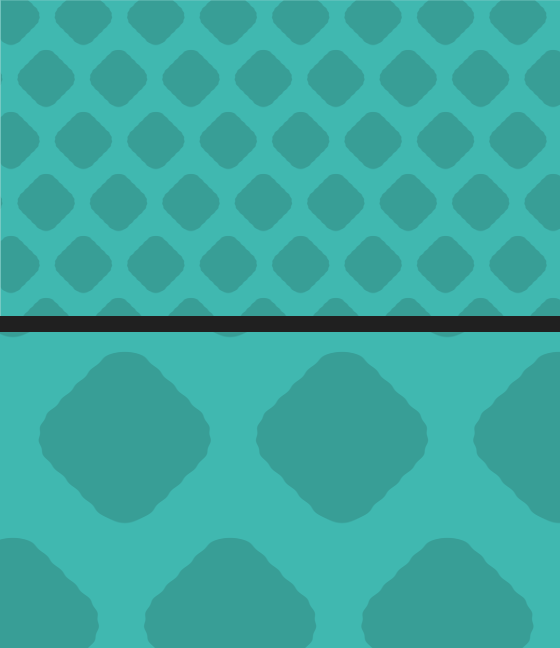
Top: the whole. Bottom: its middle third, enlarged.
This pattern is drawn by a Shadertoy shader. Its source:

```glsl
// Staggered rows of rounded dark teal diamonds on a lighter teal ground.

// Lengths are fractions of the canvas height.
#define PITCH vec2(0.2292, 0.1962)    // spacing across and between rows
#define ORIGIN vec2(0.2639, 0.5556)   // centre of one diamond
#define ROW_SHIFT 0.485               // sideways shift of odd rows, in pitches
#define HALF_SIDE 0.0752              // half the side of the turned square
#define CORNER 0.0389                 // corner radius
#define RIPPLE 0.0007                 // slight unevenness of the outline
#define RIPPLE_FREQ 420.0
#define RIM 0.0022                    // pale line on the left and top borders
#define GROUND vec3(0.25, 0.72, 0.69)
#define DIAMOND vec3(0.22, 0.62, 0.59)
#define RIM_COLOR vec3(0.55, 0.82, 0.80)

// Signed distance to a rounded square turned by 45 degrees.
float diamondDistance(vec2 p) {
    vec2 turned = vec2(p.x + p.y, p.y - p.x) * sqrt(0.5);
    vec2 q = abs(turned) - (HALF_SIDE - CORNER);
    return length(max(q, 0.0)) + min(max(q.x, q.y), 0.0) - CORNER;
}

// Position relative to the nearest diamond centre in the staggered grid.
vec2 staggeredCell(vec2 p) {
    vec2 grid = (p - ORIGIN) / PITCH;
    float row = floor(grid.y + 0.5);
    grid.x -= ROW_SHIFT * mod(row, 2.0);
    return (fract(grid + 0.5) - 0.5) * PITCH;
}

void mainImage(out vec4 fragColor, in vec2 fragCoord) {
    vec2 p = fragCoord / iResolution.y;
    float pixel = 1.0 / iResolution.y;

    // Diamonds with a faintly uneven outline
    vec2 local = staggeredCell(p);
    float d = diamondDistance(local) + RIPPLE * sin(RIPPLE_FREQ * local.y);
    float cover = 1.0 - smoothstep(-0.75 * pixel, 0.75 * pixel, d);
    vec3 color = mix(GROUND, DIAMOND, cover);

    // Pale hairline along the left border, fainter along the top
    float left = clamp((RIM - p.x) / pixel + 0.5, 0.0, 1.0);
    float top = clamp((RIM - 1.0 + p.y) / pixel + 0.5, 0.0, 1.0);
    color = mix(color, RIM_COLOR, max(left, 0.5 * top));

    fragColor = vec4(color, 1.0);
}
```
